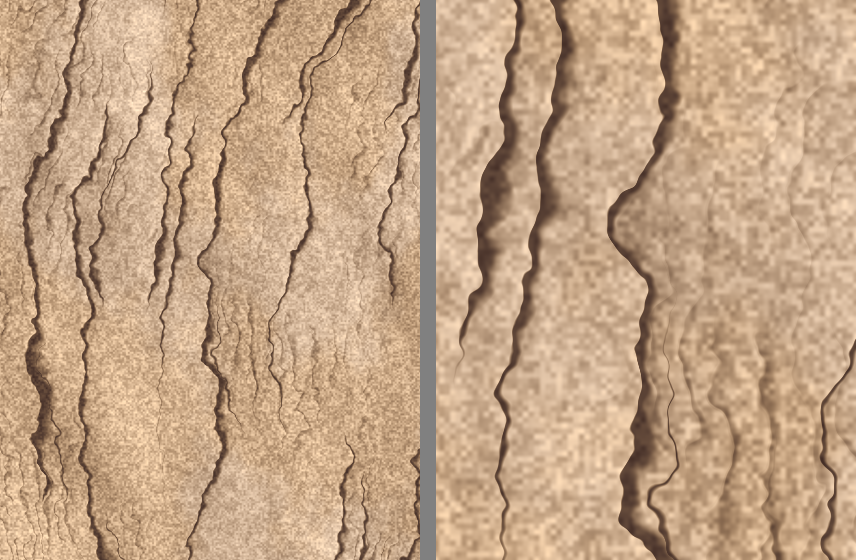
Left: the whole. Right: its middle third, enlarged.
A Shadertoy shader for this texture:

```glsl
// Weathered sandstone: grainy sand plates split by ragged, side-lit vertical cracks.
#define STRANDS 14          // cracks, grouped in pairs
#define SPACING 0.125       // distance between crack pairs
#define CRACK_WIDTH 0.021   // widest usual shadow
#define LEDGES 38.0         // thin layers per canvas height
#define LEDGE_DEPTH 0.20
#define GRAIN_SCALE 300.0
#define GRAIN_CONTRAST 0.23
#define RELIEF 0.30
#define BASE_TONE 0.835
#define SHADOW vec3(0.32, 0.23, 0.19)
#define LIGHT vec3(0.88, 0.76, 0.64)
#define OCHRE_TINT vec3(0.0, -0.020, -0.050)

float hash(vec2 p) {
    vec3 q = fract(p.xyx * 0.1031);
    q += dot(q, q.yzx + 33.33);
    return fract((q.x + q.y) * q.z);
}

float noise(vec2 p) {
    vec2 i = floor(p), f = fract(p);
    f = f * f * (3.0 - 2.0 * f);
    return mix(mix(hash(i), hash(i + vec2(1, 0)), f.x),
               mix(hash(i + vec2(0, 1)), hash(i + vec2(1, 1)), f.x), f.y);
}

float fbm(vec2 p) {
    float sum = 0.0, amp = 0.533;
    for (int i = 0; i < 4; i++) {
        sum += amp * noise(p);
        p = mat2(1.6, 1.2, -1.2, 1.6) * p + 17.0;
        amp *= 0.5;
    }
    return sum;
}

// Shared course of the layers: they lean right at the top and converge below.
float bend(float x, float y) {
    float up = max(y - 0.45, 0.0), down = max(0.45 - y, 0.0);
    return 0.33 * up * up + down * down * mix(0.3, -0.4, x / 0.75);
}

// Brightness slope of a height field lit from the left.
float slopeLight(vec2 p, vec2 stepTo) {
    return fbm(p + stepTo) - fbm(p - stepTo);
}

// x: shadow cover, y: lit rim, z: soft shade beside the crack
vec3 cracks(vec2 p, float pixel) {
    vec3 result = vec3(0.0);
    for (int i = 0; i < STRANDS; i++) {
        float id = float(i), pair = floor(id * 0.5), side = mod(id, 2.0);
        float y = p.y, seed = id * 13.7 + 5.0, pairSeed = pair * 19.3 + 2.0;

        // Course: even spacing, shared bend, slow swings and ragged steps
        float base = (pair - 0.1 + 0.5 * hash(vec2(pairSeed, 4.0))) * SPACING;
        float x = base + bend(base, y);
        x += 0.070 * (noise(vec2(y * 5.0, pairSeed)) - 0.5);
        x += 0.022 * (noise(vec2(y * 17.0, seed)) - 0.5);
        x += 0.009 * (noise(vec2(y * 55.0, seed)) - 0.5);
        x += side * (0.008 + 0.05 * noise(vec2(y * 2.5, seed)));

        // The crack opens and closes along its length
        float open = noise(vec2(y * 3.2 + 7.0, seed + 3.0));
        open = smoothstep(0.22 + 0.2 * side, 0.50 + 0.2 * side, open);
        float swell = noise(vec2(y * 9.0, seed + 6.0));
        float width = CRACK_WIDTH * open * (0.25 + 0.9 * swell * swell);
        width *= (1.0 - 0.45 * side) * (0.7 + 0.6 * noise(p * 90.0));
        width *= pair < 0.5 ? 1.7 : 1.0;

        float d = p.x - x;
        float edge = smoothstep(-pixel, pixel, d);
        float shadow = edge * (1.0 - smoothstep(width * 0.4, width * 1.2 + pixel, d));
        result.x = max(result.x, shadow * smoothstep(0.0, 0.35, open));
        result.y = max(result.y, open * (1.0 - edge) * exp(min(d, 0.0) / 0.006));
        result.z = max(result.z, open * edge * exp(-max(d, 0.0) / 0.022));
    }
    return result;
}

// Thin stepped layers: dark under each lip, bright just before the next.
float ledges(vec2 p) {
    float s = (p.x - bend(p.x, p.y)) * LEDGES;
    s += 4.0 * fbm(p * vec2(8.0, 4.0)) + 0.5 * noise(p * 60.0);
    float f = fract(s);
    float dark = smoothstep(0.0, 0.08, f) * (1.0 - smoothstep(0.1, 0.35, f));
    float lip = smoothstep(0.7, 1.0, f) * (1.0 - smoothstep(0.0, 0.08, f - 0.92));
    float area = smoothstep(0.46, 0.66, fbm(p * vec2(9.0, 2.5) + 40.0));
    return area * smoothstep(0.25, 0.65, noise(p * vec2(30.0, 14.0))) * (0.25 * lip - dark);
}

void mainImage(out vec4 fragColor, in vec2 fragCoord) {
    vec2 p = fragCoord / iResolution.y;
    float pixel = 1.0 / iResolution.y;

    // Crumbled outline of the plates
    vec2 ragged = p + 0.035 * (vec2(fbm(p * 22.0), fbm(p * 22.0 + 31.0)) - 0.5);
    ragged.x += 0.004 * (noise(p * 120.0) - 0.5);
    vec3 crack = cracks(ragged, pixel);

    // Ochre stains, pale rough crust and loose grains
    float ochre = smoothstep(0.42, 0.60, fbm(p * vec2(5.0, 4.0) + 11.0) + 0.06 * noise(p * 70.0));
    float grain = GRAIN_CONTRAST * (noise(p * GRAIN_SCALE) - 0.5)
                + 0.10 * (noise(p * GRAIN_SCALE * 0.43 + 9.0) - 0.5);
    grain *= 0.9 + 0.25 * ochre;

    // Tone: broad hollows, crumbly relief, ledges, then cracks
    float tone = BASE_TONE - 0.025 * ochre + grain;
    tone += RELIEF * slopeLight(p * vec2(6.0, 4.5), vec2(0.18, 0.06));
    tone += 0.16 * (1.0 - 0.6 * ochre) * slopeLight(p * 42.0, vec2(0.25, 0.1));
    tone += LEDGE_DEPTH * ledges(ragged);
    tone += 0.05 * crack.y - 0.09 * crack.z;
    tone = mix(tone, 0.32 + 0.5 * grain, 0.95 * crack.x);

    // Warm ramp from shadow to light
    float f = (tone - SHADOW.r) / (LIGHT.r - SHADOW.r);
    float middle = max(4.0 * f * (1.0 - f), 0.0);
    vec3 color = mix(SHADOW, LIGHT, f) - vec3(0.0, 0.015, 0.04) * middle;
    color += OCHRE_TINT * (ochre - 0.3) * clamp(f, 0.0, 1.0);
    fragColor = vec4(clamp(color, 0.0, 1.0), 1.0);
}
```
